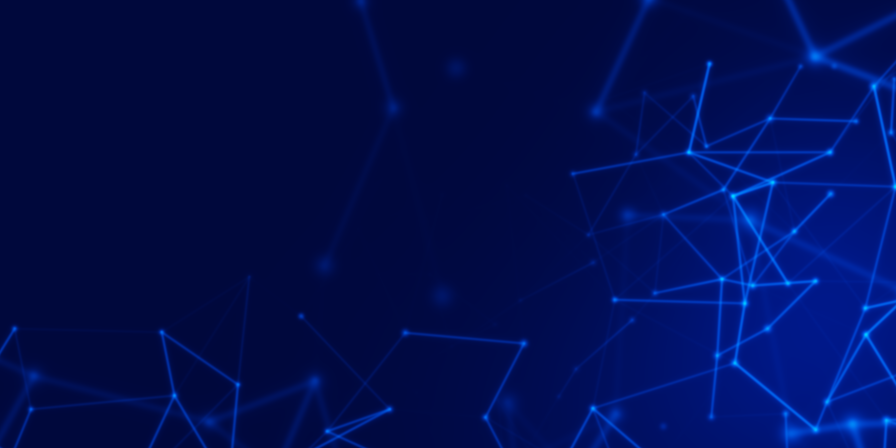
Reproduce this background procedurally as a Shadertoy shader.

```glsl
// Deep blue plexus: linked glowing nodes in sharp and defocused layers.
#define NIGHT vec3(0.0, 0.030, 0.235)
#define GLOW vec3(0.0, 0.055, 0.260)
#define GLOW_CENTER vec2(1.88, 0.36)
#define LIGHT_TINT vec3(0.0, 1.0, 4.2)
#define SHARP_CELL 0.21
#define HAZE_CELL 0.31
#define CLUSTER_CELL 0.15
#define SHARP_WIDTH 0.0033
#define HAZE_WIDTH 0.0095
#define JITTER 0.84
#define LINK_CUTOFF 0.42

float hash(vec2 p) {
    return fract(sin(dot(p, vec2(127.1, 311.7))) * 43758.5453);
}

// Jittered node of a grid cell, in canvas heights
vec2 nodeAt(vec2 id, float cell, float seed) {
    vec2 offset = vec2(hash(id + seed), hash(id + seed + 37.2)) - 0.5;
    return (id + 0.5 + JITTER * offset) * cell;
}

float segmentDistance(vec2 p, vec2 a, vec2 b) {
    vec2 ab = b - a;
    float t = clamp(dot(p - a, ab) / dot(ab, ab), 0.0, 1.0);
    return length(p - a - t * ab);
}

float softSpot(float dist, float radius) {
    float r = dist / radius;
    return exp(-r * r);
}

// Sharp nodes stay under a skyline that climbs to the right
float sharpEnvelope(vec2 p) {
    float skyline = 0.34 + 0.20 * smoothstep(0.5, 1.1, p.x)
                  + 0.36 * smoothstep(1.2, 1.5, p.x);
    float gain = mix(0.42, 1.0, smoothstep(0.9, 1.9, p.x));
    return gain * (1.0 - smoothstep(skyline - 0.05, skyline + 0.05, p.y));
}

// Defocused nodes leave the upper left empty
float hazeEnvelope(vec2 p) {
    float side = smoothstep(0.45, 0.72, p.x);
    float ground = 1.0 - smoothstep(0.22, 0.38, p.y);
    float gain = mix(0.30, 1.0, smoothstep(1.1, 1.8, p.x));
    return gain * max(side, ground);
}

float envelope(vec2 p, bool haze) {
    return haze ? hazeEnvelope(p) : sharpEnvelope(p);
}

// Light of one layer: nodes plus links to adjacent cells
float plexus(vec2 p, float cell, float width, float seed, bool haze) {
    vec2 home = floor(p / cell);
    float light = 0.0;
    for (int y = -1; y <= 1; y++) {
        for (int x = -1; x <= 1; x++) {
            vec2 id = home + vec2(x, y);
            vec2 a = nodeAt(id, cell, seed);
            float strength = envelope(a, haze);
            float size = width * mix(1.7, 2.5, hash(id + seed + 5.7));
            light += strength * softSpot(length(p - a), size);

            // Four forward directions visit every link once
            for (int k = 0; k < 4; k++) {
                vec2 stepTo = k == 0 ? vec2(1, 0) : vec2(min(k - 1, 1), k == 3 ? -1 : 1);
                vec2 b = nodeAt(id + stepTo, cell, seed);
                float pick = hash(2.0 * id + stepTo + seed + 11.3);
                float link = smoothstep(LINK_CUTOFF, 0.95, pick);
                link *= 1.0 - smoothstep(1.0, 1.9, length(b - a) / cell);
                link *= sqrt(strength * envelope(b, haze));
                float dist = segmentDistance(p, a, b);
                light += link * (0.9 * softSpot(dist, width)
                               + 0.12 * softSpot(dist, 3.0 * width));
            }
        }
    }
    return light;
}

void mainImage(out vec4 fragColor, in vec2 fragCoord) {
    vec2 p = fragCoord / iResolution.y;
    p.x *= 2.0 * iResolution.y / iResolution.x;

    // Backdrop with a glow at the right and a faint one along the floor
    float hotspot = softSpot(length((p - GLOW_CENTER) * vec2(1.0, 0.9)), 0.42);
    float floorGlow = softSpot(length((p - vec2(1.55, 0.05)) * vec2(0.7, 1.0)), 0.38);
    vec3 color = NIGHT + GLOW * (hotspot + 0.4 * floorGlow);

    // Defocused, sharp and clustered layers
    float light = 0.16 * plexus(p, HAZE_CELL, HAZE_WIDTH, 3.0, true);
    light += 0.42 * plexus(p, SHARP_CELL, SHARP_WIDTH, 19.0, false);
    light += 0.45 * hotspot * plexus(p, CLUSTER_CELL, SHARP_WIDTH, 53.0, false);

    // Absorb toward cyan so crossings never clip
    color = 1.0 - (1.0 - color) * exp(-LIGHT_TINT * light);
    fragColor = vec4(color, 1.0);
}
```
